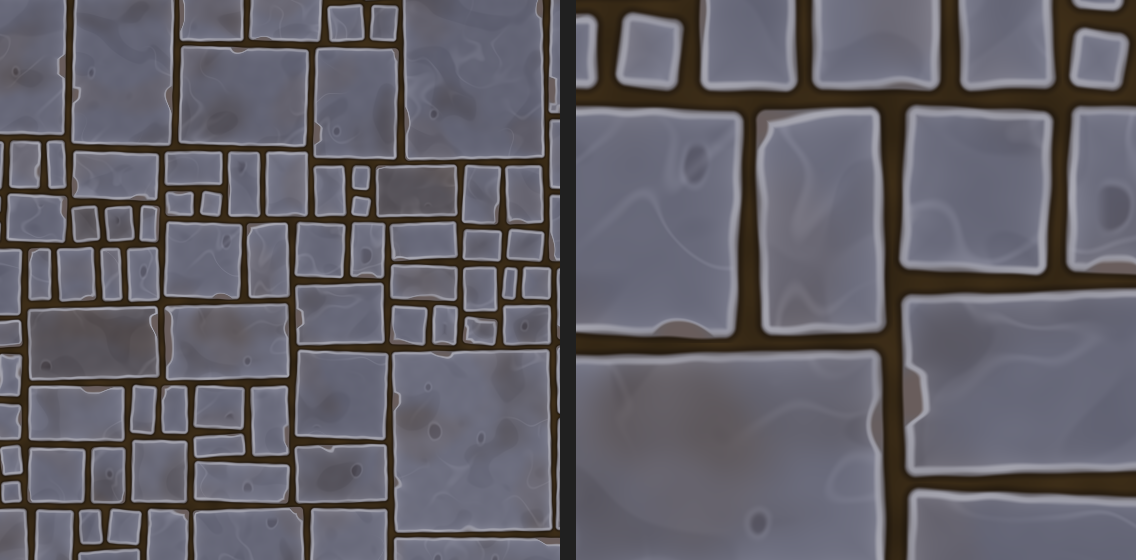
Left, the full canvas; right, a detail of the centre.
Give the GLSL for this texture, as a Shadertoy shader.

```glsl
float hash(vec2 p) {
    vec3 q = fract(p.xyx * 0.1031);
    q += dot(q, q.yzx + 33.33);
    return fract((q.x + q.y) * q.z);
}

vec2 hash2(vec2 p) { return vec2(hash(p), hash(p + 17.3)); }

vec2 gradient(vec2 c) {
    float a = 6.2832 * hash(c);
    return vec2(cos(a), sin(a));
}

float noise(vec2 p) {
    vec2 c = floor(p), f = p - c, e = vec2(1, 0);
    vec2 u = f * f * f * (f * (f * 6.0 - 15.0) + 10.0);
    return mix(mix(dot(gradient(c), f), dot(gradient(c + e), f - e), u.x),
               mix(dot(gradient(c + e.yx), f - e.yx), dot(gradient(c + 1.0), f - 1.0), u.x), u.y);
}

vec2 jitter(vec2 c) { return c + 0.5 + 0.64 * (hash2(c) - 0.5); }

// Interlocking rectangles: joints run across even cells and up odd ones
void findStone(vec2 p, out vec2 lo, out vec2 hi, out vec2 seed) {
    vec2 c = floor(p), own = jitter(c), side;
    if (mod(c.x + c.y, 2.0) < 0.5) {
        side.y = step(own.y, p.y);
        side.x = step(jitter(c + vec2(0, 2.0 * side.y - 1.0)).x, p.x);
    } else {
        side.x = step(own.x, p.x);
        side.y = step(jitter(c + vec2(2.0 * side.x - 1.0, 0)).y, p.y);
    }
    seed = c + side - 1.0;
    vec2 sw = jitter(seed), se = jitter(seed + vec2(1, 0));
    vec2 nw = jitter(seed + vec2(0, 1)), ne = jitter(seed + 1.0);
    bool even = mod(seed.x + seed.y, 2.0) < 0.5;
    lo = even ? vec2(nw.x, sw.y) : vec2(sw.x, se.y);
    hi = even ? vec2(se.x, ne.y) : vec2(ne.x, nw.y);

    // Split some rectangles into smaller stones
    for (int k = 0; k < 3; k++) {
        vec2 size = hi - lo;
        float longest = max(size.x, size.y), aspect = longest / min(size.x, size.y);
        if (longest < 0.4 || (hash(seed + 3.1) > 0.54 && aspect < 2.3)) break;
        vec2 cut = mix(lo, hi, 0.35 + 0.3 * hash(seed + 5.7));
        vec2 axis = size.x > size.y ? vec2(1, 0) : vec2(0, 1);
        if (dot(p - cut, axis) < 0.0) {
            hi = mix(hi, cut, axis);
            seed += 0.37;
        } else {
            lo = mix(lo, cut, axis);
            seed += 7.71;
        }
    }
}

// Sparse oval pits: x is the hollow, y its pale rim
vec2 pits(vec2 p) {
    vec2 c = floor(p), r = hash2(c + 9.4);
    vec2 q = p - c - 0.35 - 0.3 * r;
    q.x += 0.3 * (r.x - 0.5) * q.y;
    float d = length(q * vec2(1.3, 0.9)) - 0.05 - 0.09 * r.y + 0.05 * noise(p * 5.0);
    return step(0.68, hash(c + 4.2)) * vec2(smoothstep(0.03, -0.02, d), smoothstep(0.05, 0.0, abs(d - 0.02)));
}

vec3 stoneSurface(vec2 p, vec2 seed, float depth) {
    float broad = noise(p * 5.0), patches = noise(p * 15.0 + broad);
    vec3 color = mix(vec3(0.405, 0.41, 0.475), vec3(0.36, 0.35, 0.385), smoothstep(0.0, 0.6, broad + 0.5 * patches));
    color += 0.04 * (hash(seed + 2.6) - 0.5);
    color = mix(color, vec3(0.32, 0.30, 0.315), 0.75 * step(0.88, hash(seed + 8.3)));
    color -= 0.022 * smoothstep(0.12, 0.2, patches);
    color -= vec3(0.0, 0.012, 0.03) * smoothstep(0.1, 0.4, noise(p * 9.0 + 31.0));
    color += 0.014 * noise(p * 40.0);

    // Faint pale veins
    float vein = abs(noise(p * 11.0 + 0.7 * noise(p * 17.0) + 50.0));
    color += 0.045 * smoothstep(0.07, 0.0, vein) * smoothstep(-0.1, 0.35, noise(p * 7.0 + 80.0));

    vec2 pit = pits(p * 10.0) * smoothstep(0.012, 0.022, depth);
    return color + 0.035 * pit.y - vec3(0.06, 0.065, 0.07) * pit.x;
}

void mainImage(out vec4 fragColor, in vec2 fragCoord) {
    vec2 uv = fragCoord / iResolution.y;
    vec2 lo, hi, seed;
    findStone(uv * 4.6 + 20.0, lo, hi, seed);
    vec2 halfSize = (hi - lo) / 9.2;
    vec2 q = uv - ((lo + hi) * 0.5 - 20.0) / 4.6;

    // Slightly tilted stone with a rounded, uneven outline
    float tilt = 0.007 * (hash(seed + 1.9) - 0.5) / max(halfSize.x, halfSize.y);
    q += tilt * vec2(-q.y, q.x);
    vec2 grain = q + 13.0 * hash2(seed + 6.1);
    vec2 b = abs(q) - halfSize + 0.0045 + 0.0015 * hash(seed + 0.8) + 0.007;
    float outside = length(max(b, 0.0)) + min(max(b.x, b.y), 0.0) - 0.007;
    outside += 0.0016 * noise(grain * 35.0);
    float depth = -outside;

    // Mortar, shaded next to the stones
    vec3 mortar = mix(vec3(0.15, 0.11, 0.065), vec3(0.215, 0.16, 0.085), smoothstep(0.0, 0.005, outside));
    mortar *= 1.0 + 0.25 * noise(uv * 30.0);

    // Worn bevel with occasional chips and a pale crest
    float chip = smoothstep(0.27, 0.42, noise(grain * 13.0 + 60.0));
    float crest = 0.0035 + 0.0016 * noise(grain * 45.0) + chip * min(0.010, 0.16 * min(halfSize.x, halfSize.y));
    float inner = depth - crest;
    vec3 color = stoneSurface(grain, seed, inner);
    color += 0.075 * exp(-max(inner, 0.0) / 0.008);
    vec3 bevel = mix(vec3(0.39, 0.375, 0.395), vec3(0.41, 0.365, 0.36), chip);
    color = mix(bevel, color, smoothstep(-0.002, 0.001, inner));
    float strength = 0.75 + 0.5 * noise(grain * 18.0 + 25.0);
    color = mix(color, vec3(0.65, 0.65, 0.69), strength * smoothstep(0.0036, 0.0005, abs(inner)));

    float blur = max(0.0012, 0.75 / iResolution.y);
    fragColor = vec4(mix(mortar, color, smoothstep(-blur, blur, depth)), 1.0);
}
```
